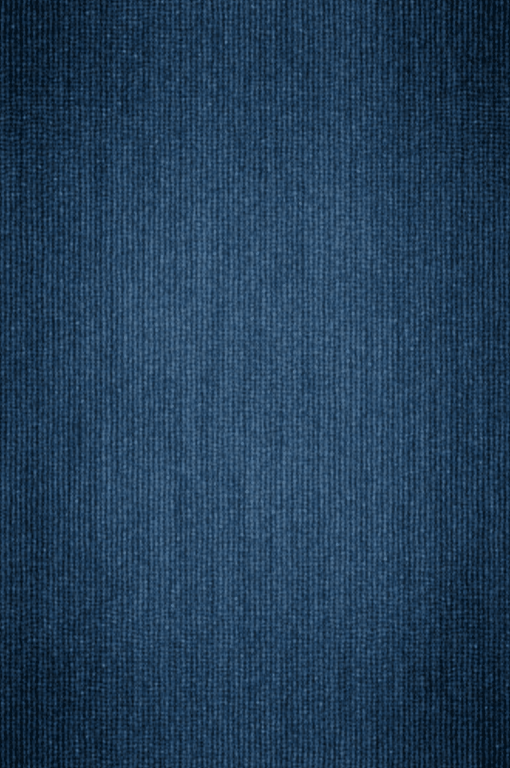
A Shadertoy shader for this texture:

```glsl
// Blue ribbed cloth: fine upright yarns crossed by faint level rows of stitches.
// A tone is summed from rib, stitch, wear and grain, then mapped to a blue ramp.
// All lattices wrap on whole counts, and the edge shading is periodic.
#define RIBS 96.0
#define ROWS 160.0
#define RIB_DEPTH 0.20
#define STITCH_DEPTH 0.08
#define YARN_WEAR 0.24
#define GRAIN 0.46
#define FLECKS 0.36
#define BASE_TONE 0.71
#define EDGE_SHADE vec2(0.36, 0.31)
#define TINT_SHIFT vec3(0.02, 0.0, -0.02)

const float TAU = 6.28318;
const vec3 SHADOW = vec3(0.035, 0.105, 0.17);
const vec3 INDIGO = vec3(0.13, 0.25, 0.365);
const vec3 HIGHLIGHT = vec3(0.28, 0.41, 0.53);

// Integer hash of a lattice cell, from 0 to 1.
float hash(vec2 cell, float seed) {
    uvec3 q = uvec3(ivec3(vec3(cell, seed)));
    uint h = q.x * 374761393u + q.y * 668265263u + q.z * 97531u;
    h = (h ^ (h >> 13u)) * 1274126177u;
    h = (h ^ (h >> 16u)) * 224682251u;
    return float((h ^ (h >> 15u)) & 65535u) / 65535.0;
}

// Value noise that repeats after the given number of cells.
float wrapNoise(vec2 uv, vec2 cells, float seed) {
    vec2 p = uv * cells;
    vec2 i = floor(p);
    vec2 f = p - i;
    f = f * f * (3.0 - 2.0 * f);
    vec2 a = mod(i, cells);
    vec2 b = mod(i + 1.0, cells);
    float low = mix(hash(a, seed), hash(vec2(b.x, a.y), seed), f.x);
    float high = mix(hash(vec2(a.x, b.y), seed), hash(b, seed), f.x);
    return mix(low, high, f.y);
}

float clothTone(vec2 uv) {
    // Yarns and rows wander slightly from their lattice.
    float x = uv.x * RIBS + 0.25 * (wrapNoise(uv, vec2(48.0, 40.0), 1.0) - 0.5);
    float y = uv.y * ROWS + 0.8 * (wrapNoise(uv, vec2(48.0, 40.0), 2.0) - 0.5);
    vec2 stitch = mod(floor(vec2(x, y)), vec2(RIBS, ROWS));

    // Rounded yarn and stitch profiles, with patches of stronger crosswise weave.
    float ribWave = -cos(TAU * x);
    float stitchWave = -cos(TAU * y);
    float weave = wrapNoise(uv, vec2(4.0, 6.0), 3.0);
    float tone = RIB_DEPTH * mix(1.25, 0.75, weave) * ribWave;
    tone += STITCH_DEPTH * mix(0.4, 1.6, weave) * stitchWave;

    // Uneven dye per stitch, streaks along each yarn, and scattered pale flecks.
    float crown = (0.5 + 0.5 * ribWave) * (0.5 + 0.5 * stitchWave);
    tone += YARN_WEAR * (hash(stitch, 4.0) - 0.5) * (0.4 + crown);
    tone += FLECKS * smoothstep(0.92, 1.0, hash(stitch, 5.0)) * crown;
    tone += 0.18 * (wrapNoise(uv, vec2(RIBS, 9.0), 6.0) - 0.5);
    tone += 0.05 * (wrapNoise(uv, vec2(7.0, 10.0), 7.0) - 0.5);

    // Fine fibre grain.
    tone += GRAIN * (wrapNoise(uv, vec2(330.0, 420.0), 8.0) - 0.5);
    return tone;
}

void mainImage(out vec4 fragColor, in vec2 fragCoord) {
    // Average four samples to smooth the yarn edges.
    vec2 uv = fragCoord / iResolution.xy;
    float tone = BASE_TONE;
    for (int k = 0; k < 4; k++) {
        vec2 offset = vec2(float(k % 2), float(k / 2)) * 0.5 - 0.25;
        tone += 0.25 * clothTone(uv + offset / iResolution.xy);
    }

    // Dark borders that meet smoothly across the seam.
    vec2 edge = 0.5 + 0.5 * cos(TAU * uv);
    tone -= dot(EDGE_SHADE, edge * edge);

    // Blue ramp from shadow to highlight, with a slight tint change in the fibres.
    vec3 color = mix(SHADOW, INDIGO, clamp(tone * 2.0, -0.3, 1.0));
    color = mix(color, HIGHLIGHT, clamp(tone * 2.0 - 1.0, 0.0, 1.3));
    color += TINT_SHIFT * (wrapNoise(uv, vec2(160.0, 240.0), 9.0) - 0.5);
    fragColor = vec4(max(color, 0.0), 1.0);
}
```
